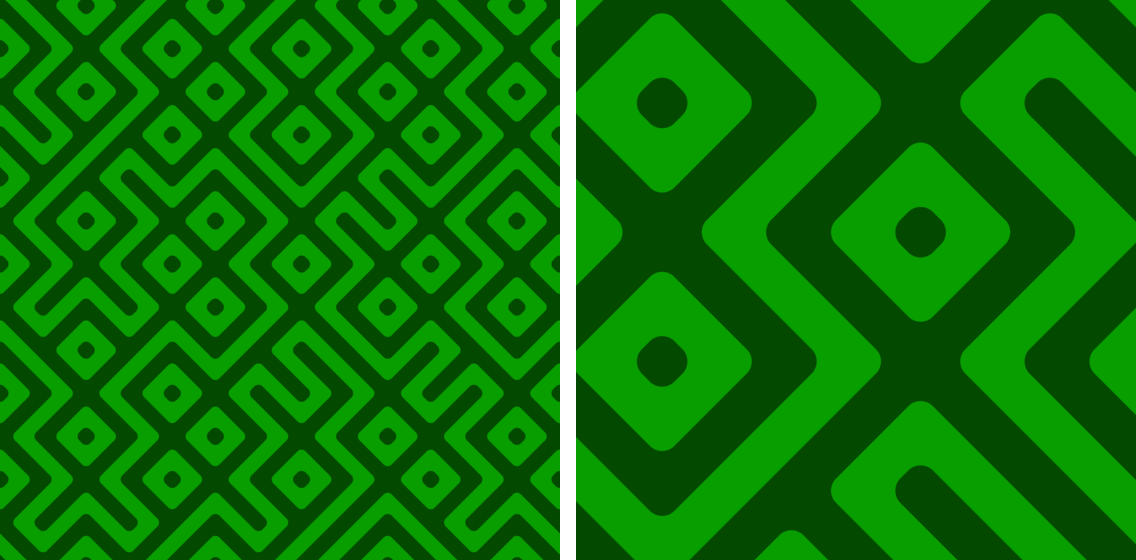
Left: the whole. Right: its middle third, enlarged.
This pattern is drawn by a Shadertoy shader. Its source:

```glsl
// Diagonal maze of rounded green bands and dotted diamonds, seamlessly tiled.

const vec3 DARK_GREEN = vec3(0.01, 0.29, 0.00);
const vec3 LIGHT_GREEN = vec3(0.03, 0.62, 0.00);
const float CELLS = 13.0;                 // cells along each side
const vec2 RUNS = vec2(8.0, 10.0);        // runs of equal diagonals, even so that they wrap
const float FLIP_CHANCE = 0.18;           // share of paired cells that break the order
const float CORNER_RADIUS = 0.19;         // must stay below 0.25
const vec2 LATTICE_SHIFT = vec2(0.0, 0.13);
const vec2 EDGE_PIXELS = vec2(-0.7, 1.0); // soft edge, dark side to light side

float hash(vec2 p) {
    return fract(sin(dot(p, vec2(127.1, 311.7))) * 43758.5453);
}

// True where the diagonal of a cell rises to the right.
bool isRising(vec2 centre) {
    vec2 cell = floor(vec2(centre.x + centre.y, centre.x - centre.y) * 0.5);
    cell = mod(cell, CELLS);

    // Evenly spread runs of one or two cells along both axes.
    vec2 ramp = (cell * RUNS + 0.5) / CELLS;
    float order = floor(ramp.x) + floor(ramp.y);

    // Only cells that sit in a pair on both axes may flip.
    vec2 phase = fract(ramp);
    vec2 share = RUNS / CELLS;
    vec2 paired = max(step(share, phase), step(phase, 1.0 - share));
    float flip = paired.x * paired.y * step(hash(cell), FLIP_CHANCE);
    return mod(order + flip, 2.0) < 0.5;
}

// Signed distance to the quadrant x < 0, y < 0 with a rounded corner.
float roundedQuadrant(vec2 p) {
    vec2 q = p + CORNER_RADIUS;
    return length(max(q, 0.0)) + min(max(q.x, q.y), 0.0) - CORNER_RADIUS;
}

// Signed distance to the dark lines, in coordinates along the diagonals.
// Nodes with an odd sum are cell centres, the others are cell corners.
float darkLines(vec2 p) {
    vec2 node = floor(p + 0.5);
    vec2 offset = p - node;
    vec2 c = abs(offset) - 0.25;

    if (mod(node.x + node.y, 2.0) > 0.5)
        return isRising(node) ? c.y : c.x;

    // At a cell corner, look at the two lines that bound this quadrant.
    vec2 side = vec2(offset.x < 0.0 ? -1.0 : 1.0, offset.y < 0.0 ? -1.0 : 1.0);
    bool alongX = isRising(node + vec2(side.x, 0.0));
    bool alongY = !isRising(node + vec2(0.0, side.y));
    if (alongX && alongY) return -roundedQuadrant(-c);
    if (alongX) return c.y;
    if (alongY) return c.x;
    return roundedQuadrant(c);
}

void mainImage(out vec4 fragColor, in vec2 fragCoord) {
    vec2 p = fragCoord / iResolution.xy * CELLS + LATTICE_SHIFT;
    vec2 diagonal = vec2(p.x + p.y, p.x - p.y);

    float pixel = sqrt(2.0) * CELLS / min(iResolution.x, iResolution.y);
    float light = smoothstep(EDGE_PIXELS.x, EDGE_PIXELS.y, darkLines(diagonal) / pixel);
    fragColor = vec4(mix(DARK_GREEN, LIGHT_GREEN, light), 1.0);
}
```
